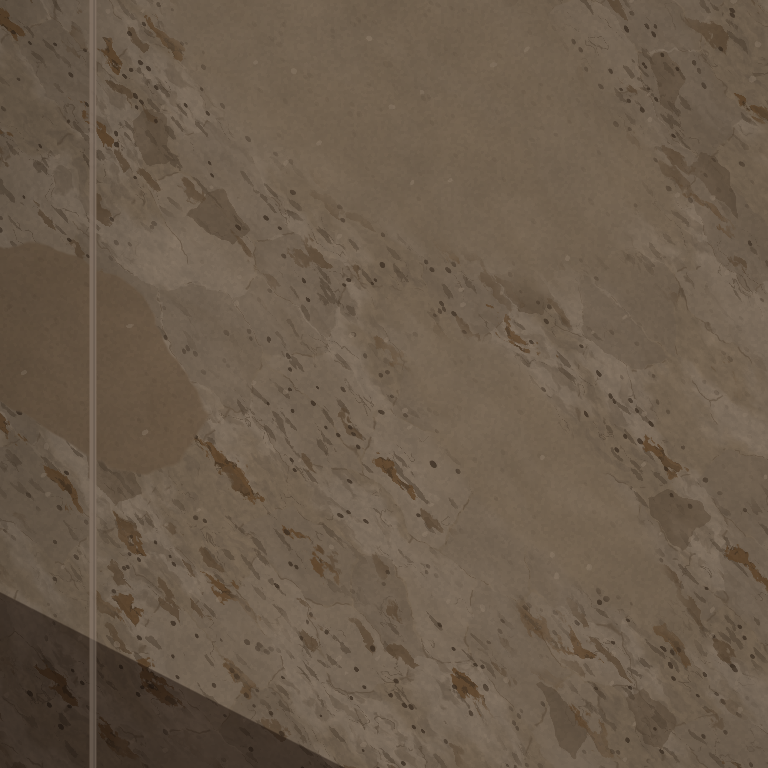
Reproduce this texture procedurally as a Shadertoy shader.

```glsl
#define TAN vec3(0.442, 0.379, 0.308)
#define PALE vec3(0.484, 0.424, 0.361)
#define SHADE vec3(0.395, 0.338, 0.278)
#define UMBER vec3(0.350, 0.288, 0.224)
#define RUST vec3(0.315, 0.225, 0.135)
#define SPECK vec3(0.220, 0.170, 0.125)
#define GROUT vec3(0.505, 0.440, 0.385)
#define PLINTH_TINT vec3(0.60, 0.56, 0.54)
#define FLOW_ANGLE -0.85
#define JOINT_X 0.121

vec2 hash2(vec2 p) {
    p = vec2(dot(p, vec2(127.1, 311.7)), dot(p, vec2(269.5, 183.3)));
    return fract(sin(p) * 43758.5);
}

vec2 turn(vec2 p, float angle) {
    vec2 d = vec2(cos(angle), sin(angle));
    return vec2(dot(p, d), dot(p, vec2(-d.y, d.x)));
}

// Layered, bent sines, roughly -0.7 to 0.7
float waves(vec2 p) {
    float sum = 0.0, amp = 0.5;
    for (int i = 0; i < 5; i++) {
        sum += amp * sin(p.x + 1.3 * sin(p.y * 0.8))
                   * sin(p.y + 1.1 * sin(p.x * 0.7 + float(i)));
        p = mat2(1.5, 1.1, -1.1, 1.5) * p + 2.7;
        amp *= 0.55;
    }
    return sum;
}

// Cellular noise: nearest distance, border distance, two random values
vec4 cells(vec2 p) {
    vec2 base = floor(p), id = vec2(0.0);
    float near = 9.0, next = 9.0;
    for (int y = -1; y <= 1; y++)
    for (int x = -1; x <= 1; x++) {
        vec2 c = base + vec2(x, y);
        float d = length(c + 0.15 + 0.7 * hash2(c) - p);
        if (d < near) {
            next = near;
            near = d;
            id = hash2(c + 17.0);
        } else next = min(next, d);
    }
    return vec4(near, next - near, id);
}

// Large calm fragment: a wobbly ellipse with a soft rim
float slab(vec2 p, vec2 centre, vec2 radius, float angle, float soft) {
    vec2 v = turn(p - centre, angle) / radius;
    float d = (1.0 - length(v)) * radius.y + 0.022 * waves(p * 13.0 + centre * 9.0);
    return smoothstep(-soft, soft, d);
}

// Short slivers: stretched cells, kept only for a share of the ids
float slivers(vec2 q, vec2 scale, float share, float size, float ragged) {
    vec4 c = cells(q * scale);
    return step(1.0 - share, c.z) * (1.0 - smoothstep(size * 0.65, size, c.x + ragged));
}

vec3 marble(vec2 p) {
    vec2 straight = turn(p, FLOW_ANGLE);
    straight += 0.012 * vec2(waves(p * 11.0), waves(p * 11.0 + 5.0));
    vec2 q = straight + 0.012 * vec2(waves(p * 17.0), waves(p * 17.0 + 5.0));
    q += 0.006 * vec2(waves(p * 75.0), waves(p * 75.0 + 3.0));
    float streak = waves(q * vec2(12.0, 34.0));
    float fine = waves(q * vec2(55.0, 150.0));
    float grit = waves(straight * vec2(130.0, 260.0) + 1.0);
    float patchy = waves(p * 10.0 + 2.0);

    float top = slab(p, vec2(0.53, 0.88), vec2(0.36, 0.18), -0.6, 0.03);
    float band = slab(p, vec2(0.69, 0.40), vec2(0.28, 0.075), -0.85, 0.012);
    float left = slab(p, vec2(0.07, 0.55), vec2(0.20, 0.11), -0.6, 0.002);
    float rough = 1.0 - max(top, max(band, left));
    float busy = rough * smoothstep(-0.45, 0.2, patchy);

    // Streaky ground
    vec3 col = mix(TAN, PALE, smoothstep(-0.25, 0.3, streak));
    col = mix(col, SHADE, 0.7 * busy * smoothstep(0.0, 0.4, fine));
    col *= 1.0 + rough * (0.05 * grit + 0.04 * fine);

    // Broken fragments with partial outlines
    vec4 clast = cells(q * vec2(7.0, 13.0));
    float body = smoothstep(0.01, 0.04, clast.y) * rough;
    col = mix(col, mix(SHADE, PALE, clast.z), 0.65 * body * step(0.55, clast.w));
    vec4 pebble = cells(q * vec2(13.0, 21.0) + 4.0);
    float brown = step(0.94, pebble.z) * smoothstep(0.06, 0.09, pebble.y);
    col = mix(col, UMBER * (1.0 + 0.12 * streak), 0.6 * brown * rough);
    float rim = 1.0 - smoothstep(0.0, 0.03, clast.y);
    col = mix(col, UMBER, 0.6 * rim * rough * smoothstep(0.0, 0.2, fine));

    // Calm fragments, faintly mottled
    col = mix(col, TAN * 0.99, 0.82 * top);
    col = mix(col, TAN * 1.01, 0.75 * band);
    col = mix(col, UMBER * 1.15, 0.88 * left);
    col *= 1.0 + 0.04 * waves(p * 30.0 + 6.0);

    // Broken hairlines and thin dashes along the flow
    float hair = abs(waves(q * vec2(18.0, 50.0) + 8.0));
    float broken = smoothstep(0.0, 0.2, waves(p * 48.0 + 4.0));
    col = mix(col, UMBER * 0.92, 0.6 * busy * broken * (1.0 - smoothstep(0.0, 0.03, hair)));
    float dash = slivers(straight, vec2(26.0, 130.0), 0.16, 0.42, 0.5 * grit);
    col = mix(col, UMBER * 0.88, 0.55 * dash * busy);

    // Rusty flakes with ragged, dark-flecked edges
    float ragged = 0.45 * fine + 0.25 * grit;
    float rust = slivers(q, vec2(10.0, 38.0), 0.13, 0.34, ragged);
    float darkCore = smoothstep(0.05, 0.3, grit);
    col = mix(col, mix(RUST * 1.12, RUST * 0.8, darkCore), 0.8 * rust * busy);
    float stain = slivers(q + 3.0, vec2(19.0, 62.0), 0.11, 0.42, ragged);
    col = mix(col, mix(UMBER, RUST, 0.4), 0.7 * stain * busy);

    // Dark specks and pale flecks
    float spot = slivers(straight, vec2(75.0, 115.0), 0.06, 0.33, 0.15 * fine);
    col = mix(col, SPECK, 0.75 * spot * (0.12 + 0.88 * busy));
    float fleck = slivers(straight + 7.0, vec2(90.0, 70.0), 0.025, 0.3, 0.2 * grit);
    col = mix(col, PALE * 1.1, 0.5 * fleck);
    return col * (0.975 + 0.05 * cells(p * 230.0).z);
}

void mainImage(out vec4 fragColor, in vec2 fragCoord) {
    vec2 p = fragCoord / iResolution.y;
    float px = 1.0 / iResolution.y;
    vec3 col = marble(p);

    // Dim light toward the left side and lower corners
    float light = mix(0.89, 1.0, smoothstep(-0.05, 0.35, p.x));
    light *= 1.0 - 0.07 * smoothstep(0.3, 0.8, length(p - vec2(0.52, 0.55)));
    col *= light;

    // Dark plinth under a sloping edge
    float slope = (0.229 - 0.51 * p.x - p.y) * 0.89;
    float plinth = smoothstep(-px, px, slope);
    col = mix(col, col * PLINTH_TINT, plinth);

    // Pale upright joint with a thin shadow line
    float x = p.x - JOINT_X;
    float joint = 1.0 - smoothstep(0.0045 - px, 0.0045 + px, abs(x));
    float groove = 1.0 - smoothstep(0.0, 0.0018, abs(x - 0.0015));
    vec3 grout = GROUT * mix(0.98, 0.80, plinth) * (1.0 - 0.18 * groove);
    col = mix(col, grout, 0.9 * joint);
    fragColor = vec4(col, 1.0);
}
```
